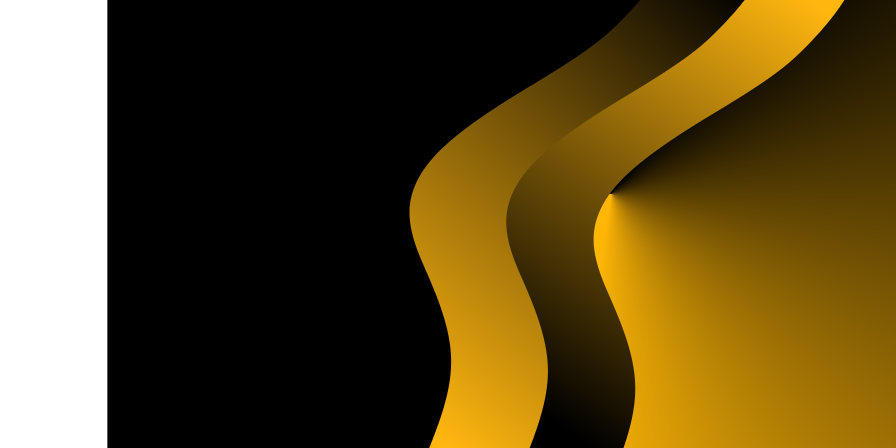
A Shadertoy shader for this background:

```glsl
// Two flowing gold ribbons on black, with a white strip on the left.
// One spline edge is shifted and reused for all three layers; linear ramps
// shade the ribbons and an angular sweep shades the area to their right.

const vec3 GOLD = vec3(1.0, 0.715, 0.06);

// Edge knots from bottom to top: height, x position, slope dx/dy
const vec3 KNOTS[8] = vec3[8](
    vec3(0.000, 0.958, 0.40), vec3(0.193, 1.007, 0.00),
    vec3(0.409, 0.945, -0.44), vec3(0.526, 0.914, 0.00),
    vec3(0.669, 0.987, 1.05), vec3(0.799, 1.169, 1.65),
    vec3(0.935, 1.367, 1.05), vec3(1.065, 1.477, 0.62));

// Cubic Hermite spline giving the x of the wavy edge at height y
float waveEdge(float y) {
    int i = 0;
    for (int k = 1; k < 7; k++) if (y > KNOTS[k].x) i = k;
    vec3 a = KNOTS[i], b = KNOTS[i + 1];
    float span = b.x - a.x;
    float t = (y - a.x) / span;
    float s = t * t * (3.0 - 2.0 * t);
    float bend = t * (1.0 - t) * ((1.0 - t) * a.z - t * b.z);
    return mix(a.y, b.y, s) + span * bend;
}

// Antialiased coverage of the side where d is positive
float cover(float d) {
    float width = length(vec2(dFdx(d), dFdy(d)));
    return clamp(d / max(width, 1e-5) + 0.5, 0.0, 1.0);
}

// Coverage to the right of the wavy edge moved by offset
float rightOfWave(vec2 p, vec2 offset) {
    p -= offset;
    return cover(p.x - waveEdge(p.y));
}

vec3 gold(float light) {
    return GOLD * clamp(light, 0.0, 1.0);
}

void mainImage(out vec4 fragColor, in vec2 fragCoord) {
    vec2 p = fragCoord / iResolution.xy * vec2(2.0, 1.0);

    // White strip beside the black field
    vec3 color = vec3(1.0 - cover(p.x - 0.2396));

    // Outer ribbon brightens downward, inner ribbon brightens upward
    float outerLight = 1.529 - 0.527 * p.x - 0.632 * p.y;
    float innerLight = -0.674 + 0.509 * p.x + 0.753 * p.y;
    color = mix(color, gold(outerLight), rightOfWave(p, vec2(0.0)));
    color = mix(color, gold(innerLight), rightOfWave(p, vec2(0.216, -0.021)));

    // Angular sweep around the inner bend, dark above and bright below
    vec2 q = p - vec2(1.365, 0.568);
    float sweepLight = 0.342 + 0.3775 * atan(-q.y, q.x);
    vec3 sweep = gold(sweepLight) * vec3(1.0, 1.0, 0.4);
    color = mix(color, sweep, rightOfWave(p, vec2(0.411, -0.060)));

    fragColor = vec4(color, 1.0);
}
```
